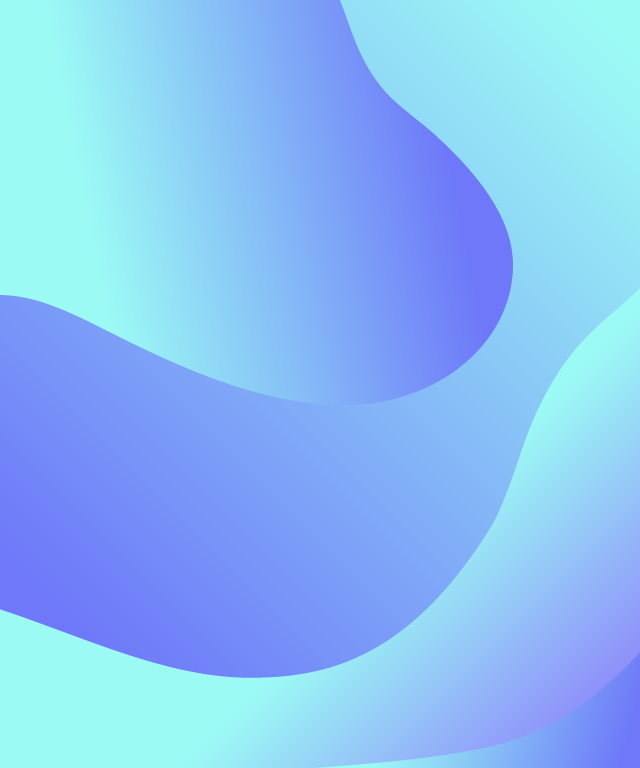
A WebGL 1 fragment shader for this background:

```glsl
precision highp float;
// Flowing paper-cut waves in cyan and violet: four layers, each with its own
// linear gradient, bounded by smooth cubic curves and one elliptic arc.
// Edges are smoothed by averaging a small grid of samples inside each pixel.

uniform vec2 u_resolution;

const vec3 CYAN = vec3(0.61, 0.98, 0.96);
const vec3 VIOLET = vec3(0.43, 0.47, 0.975);
const vec3 LILAC = vec3(0.56, 0.57, 0.98);

// Cubic between two knots, each holding (position, height, slope).
float cubic(float x, vec3 a, vec3 b) {
  float span = b.x - a.x;
  float t = clamp((x - a.x) / span, 0.0, 1.0);
  float s = 1.0 - t;
  return mix(a.y, b.y, t * t * (3.0 - 2.0 * t))
       + span * t * s * (a.z * s - b.z * t);
}

// Linear blend along a direction, from one offset to another.
vec3 gradient(vec2 p, vec2 dir, float from, float to, vec3 a, vec3 b) {
  return mix(a, b, clamp((dot(p, dir) - from) / (to - from), 0.0, 1.0));
}

// Height of the long wave under the diagonal band.
float bandEdge(float x) {
  vec3 trough = vec3(0.391, 0.141, 0.0);
  vec3 rise = vec3(0.766, 0.375, 1.6);
  vec3 steep = vec3(0.8125, 0.489, 3.0);
  vec3 shoulder = vec3(0.875, 0.622, 1.5);
  if (x < trough.x) return cubic(x, vec3(0.0, 0.248, -0.33), trough);
  if (x < rise.x) return cubic(x, trough, rise);
  if (x < steep.x) return cubic(x, rise, steep);
  if (x < shoulder.x) return cubic(x, steep, shoulder);
  return cubic(x, shoulder, vec3(1.0, 0.75, 1.0));
}

// Height of the small hill in the lower right corner.
float cornerEdge(float x) {
  vec3 bend = vec3(0.75, 0.03, 0.2);
  if (x < bend.x) return cubic(x, vec3(0.492, 0.0, 0.08), bend);
  return cubic(x, bend, vec3(1.0, 0.181, 1.1));
}

// Right side of the upper lobe above its widest point, as x over y.
float lobeSide(float y) {
  vec3 low = vec3(0.989, 0.68, -1.1);
  vec3 high = vec3(1.059, 0.6, -0.85);
  if (y < low.x) return cubic(y, vec3(0.786, 0.8015, 0.0), low);
  if (y < high.x) return cubic(y, low, high);
  return cubic(y, high, vec3(1.2, 0.531, -0.4));
}

// Underside of the upper lobe, left of its lowest point.
float lobeUnderside(float x) {
  vec3 slope = vec3(0.1875, 0.673, -0.5);
  if (x < slope.x) return cubic(x, vec3(0.0, 0.739, 0.0), slope);
  return cubic(x, slope, vec3(0.539, 0.567, 0.0));
}

bool insideLobe(vec2 p) {
  vec2 center = vec2(0.539, 0.786);
  if (p.y > center.y) return p.x < lobeSide(p.y);
  if (p.x < center.x) return p.y > lobeUnderside(p.x);
  return length((p - center) / vec2(0.2625, 0.219)) < 1.0;
}

// Layers from front to back; p spans 1.0 by 1.2.
vec3 scene(vec2 p) {
  if (insideLobe(p))
    return gradient(p, vec2(1.0, 0.2), 0.31, 0.896, CYAN, VIOLET);
  if (p.y > bandEdge(p.x))
    return gradient(p, vec2(1.0, 1.0), 0.325, 2.09, VIOLET, CYAN);
  if (p.y < cornerEdge(p.x))
    return gradient(p, vec2(1.0, -0.3), 0.578, 0.97, CYAN, VIOLET);
  return gradient(p, vec2(1.0, -1.0), 0.284, 0.816, CYAN, LILAC);
}

void main() {
  vec3 color = vec3(0.0);
  for (int i = 0; i < 4; i++) {
    for (int j = 0; j < 4; j++) {
      vec2 offset = (vec2(float(i), float(j)) - 1.5) / 4.0;
      vec2 uv = (gl_FragCoord.xy + offset) / u_resolution;
      color += scene(uv * vec2(1.0, 1.2));
    }
  }
  gl_FragColor = vec4(color / 16.0, 1.0);
}
```
